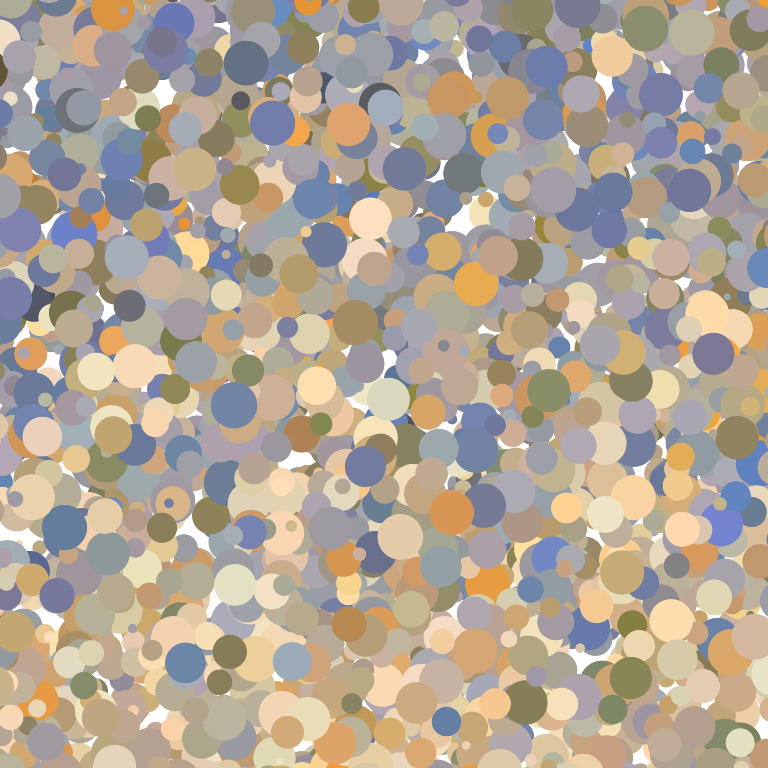
Reproduce this pattern procedurally as a three.js fragment shader.

```glsl
// Scattered overlapping paint discs: cool slate and grey above, warm cream and ochre below.
// Several rotated jittered grids are stacked back to front on white; each disc draws
// its size, place and hue from a hash, with palette shares set by a soft regional tone.

varying vec2 vUv;

const int LAYERS = 10;
const float CELL = 0.064;        // grid pitch, at least twice the largest radius
const float MIN_RADIUS = 0.004;
const float MAX_RADIUS = 0.031;
const float EDGE = 0.0007;       // half width of the softened rim

const vec3 PAPER = vec3(1.0);
const vec3 GREY  = vec3(0.63, 0.63, 0.66);
const vec3 TAUPE = vec3(0.73, 0.67, 0.58);
const vec3 CREAM = vec3(0.91, 0.83, 0.70);
const vec3 OCHRE = vec3(0.79, 0.64, 0.45);
const vec3 SLATE = vec3(0.45, 0.50, 0.63);
const vec3 OLIVE = vec3(0.54, 0.52, 0.38);

// Three random values from a 3D seed, without sine
vec3 hash3(vec3 p) {
  p = fract(p * vec3(0.1031, 0.1030, 0.0973));
  p += dot(p, p.yxz + 33.33);
  return fract((p.xxy + p.yxx) * p.zyx);
}

// Smooth value noise
float noise(vec2 p) {
  vec2 i = floor(p);
  vec2 f = fract(p);
  f = f * f * (3.0 - 2.0 * f);
  float a = hash3(vec3(i, 7.0)).x;
  float b = hash3(vec3(i + vec2(1.0, 0.0), 7.0)).x;
  float c = hash3(vec3(i + vec2(0.0, 1.0), 7.0)).x;
  float d = hash3(vec3(i + vec2(1.0, 1.0), 7.0)).x;
  return mix(mix(a, b, f.x), mix(c, d, f.x), f.y);
}

mat2 rotation(float angle) {
  float c = cos(angle);
  float s = sin(angle);
  return mat2(c, s, -s, c);
}

// 0 in warm pale regions, 1 in cool dark ones
float regionTone(vec2 p) {
  float drift = noise(p * 4.0 + 20.0) - 0.5;
  float patches = noise(p * 9.0 + 40.0) - 0.5;
  return smoothstep(0.08, 0.92, p.y + 0.35 * drift + 0.3 * patches);
}

// Choose a palette colour; thresholds are cumulative shares
vec3 pickColour(float pick, float tone) {
  vec3 colour = GREY;
  colour = mix(colour, TAUPE, step(mix(0.10, 0.36, tone), pick));
  colour = mix(colour, CREAM, step(mix(0.35, 0.55, tone), pick));
  colour = mix(colour, OCHRE, step(mix(0.70, 0.58, tone), pick));
  colour = mix(colour, SLATE, step(mix(0.93, 0.69, tone), pick));
  colour = mix(colour, OLIVE, step(mix(0.95, 0.88, tone), pick));
  return colour;
}

// Vary saturation, warmth and lightness, with rare vivid or dark accents
vec3 varyColour(vec3 colour, vec3 rnd, float tone) {
  float luma = dot(colour, vec3(0.30, 0.59, 0.11));
  float saturation = mix(0.7, 1.35, rnd.x) + 0.8 * pow(rnd.x, 12.0);
  colour = mix(vec3(luma), colour, saturation);
  colour += vec3(0.07, -0.04, -0.02) * (rnd.y - 0.5);
  colour *= mix(0.94, 1.07, rnd.z);
  float accent = fract(rnd.y * 17.0 + rnd.z * 5.0);
  colour *= 1.0 - mix(0.1, 0.45, tone) * pow(accent, 16.0);
  return clamp(colour, 0.0, 1.0);
}

// Paint one layer of discs over the colour beneath
vec3 paintLayer(vec3 below, vec2 uv, float layer) {
  mat2 turn = rotation(layer * 1.13 + 0.4);
  vec2 shift = vec2(3.0 + layer * 0.37, 3.0 + layer * 0.71);
  vec2 p = turn * uv + shift;
  vec2 corner = floor(p / CELL - 0.5);

  for (int j = 0; j < 2; j++) {
    for (int i = 0; i < 2; i++) {
      vec2 cell = corner + vec2(float(i), float(j));
      vec3 place = hash3(vec3(cell, layer * 13.0 + 1.0));
      vec2 centre = (cell + place.xy) * CELL;
      float radius = mix(MIN_RADIUS, MAX_RADIUS - EDGE, pow(place.z, 0.55));
      float dist = length(p - centre) - radius;
      if (dist < EDGE) {
        vec3 choice = hash3(vec3(cell, layer * 13.0 + 5.0));
        vec3 variety = hash3(vec3(cell, layer * 13.0 + 9.0));
        float tone = regionTone((centre - shift) * turn);
        vec3 colour = varyColour(pickColour(choice.x, tone), variety, tone);
        float present = step(mix(0.10, 0.0, tone), choice.y);
        float cover = 1.0 - smoothstep(-EDGE, EDGE, dist);
        below = mix(below, colour, cover * present);
      }
    }
  }
  return below;
}

void main() {
  vec3 colour = PAPER;
  for (int k = 0; k < LAYERS; k++) {
    colour = paintLayer(colour, vUv, float(k));
  }
  gl_FragColor = vec4(colour, 1.0);
}
```
